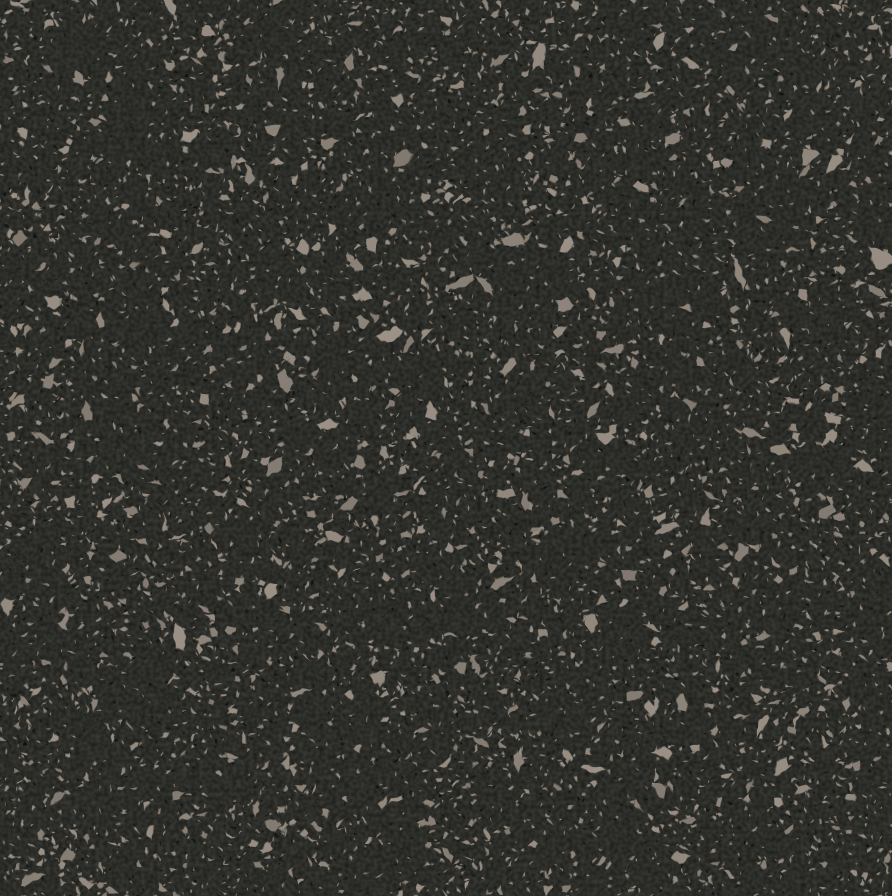
Reproduce this texture procedurally as a WebGL 2 fragment shader.

```glsl
#version 300 es
precision highp float;
precision highp int;

uniform vec2 u_resolution;
out vec4 fragColor;

// Colours
const vec3 BASE = vec3(0.172, 0.177, 0.158);
const vec3 PIT = vec3(0.065, 0.070, 0.062);
const vec3 CHIP_DULL = vec3(0.505, 0.472, 0.435);
const vec3 CHIP_PALE = vec3(0.610, 0.570, 0.530);

// Ground grain: cycles per canvas and strength
const float FINE_FREQ = 215.0;
const float COARSE_FREQ = 85.0;
const float FINE_GAIN = 0.075;
const float COARSE_GAIN = 0.025;

// Chip outlines and scatter
const int SIDES = 5;
const float EDGE = 0.0021;
const float RAGGED_FREQ = 120.0;
const float RAGGED = 0.0030;
const float MAX_STRETCH = 1.65;
const float CLUMP_FREQ = 11.0;
const float CLUMP = 0.8;
const float TAU = 6.2831853;

// Integer hash giving three values in 0..1
vec3 hash3(ivec3 key) {
  uvec3 v = uvec3(key) * 1664525u + 1013904223u;
  v.x += v.y * v.z; v.y += v.z * v.x; v.z += v.x * v.y;
  v ^= v >> 16u;
  v.x += v.y * v.z; v.y += v.z * v.x; v.z += v.x * v.y;
  return vec3(v >> 8u) / 16777216.0;
}

float cornerSlope(ivec2 corner, vec2 offset, int salt) {
  float a = TAU * hash3(ivec3(corner, salt)).x;
  return dot(vec2(cos(a), sin(a)), offset);
}

// Gradient noise, roughly -0.7..0.7
float gradientNoise(vec2 p, int salt) {
  ivec2 i = ivec2(floor(p));
  vec2 f = fract(p);
  vec2 u = f * f * f * (f * (f * 6.0 - 15.0) + 10.0);
  float a = cornerSlope(i, f, salt);
  float b = cornerSlope(i + ivec2(1, 0), f - vec2(1, 0), salt);
  float c = cornerSlope(i + ivec2(0, 1), f - vec2(0, 1), salt);
  float d = cornerSlope(i + ivec2(1, 1), f - vec2(1, 1), salt);
  return mix(mix(a, b, u.x), mix(c, d, u.x), u.y);
}

// Signed distance to an irregular, stretched convex shard
float shardDistance(vec2 q, float radius, float angle, float stretch, ivec3 key) {
  float c = cos(angle), s = sin(angle);
  q = mat2(c, -s, s, c) * q;
  vec2 squash = vec2(1.0 / stretch, stretch);
  float dist = -1.0;
  for (int i = 0; i < SIDES; i++) {
    vec3 h = hash3(key + ivec3(0, 0, 10 + i));
    float a = TAU * (float(i) + 0.8 * h.x) / float(SIDES);
    vec2 n = vec2(cos(a), sin(a)) * squash;
    float reach = radius * mix(0.45, 1.0, h.y);
    dist = max(dist, (dot(q, n) - reach) / length(n));
  }
  return dist;
}

// Lays one size class of shards over the colour
void scatter(inout vec3 color, vec2 p, float cells, float density, vec2 radii,
             vec3 dull, vec3 pale, float edge, int salt) {
  ivec2 home = ivec2(floor(p * cells));
  for (int y = -1; y <= 1; y++)
  for (int x = -1; x <= 1; x++) {
    ivec3 key = ivec3(home + ivec2(x, y), salt);
    vec3 place = hash3(key);
    vec3 form = hash3(key + ivec3(0, 0, 1));
    vec2 center = (vec2(key.xy) + place.xy) / cells;
    float radius = mix(radii.x, radii.y, form.x * form.x);
    if (place.z > density * 1.8 || distance(p, center) > 3.0 * radius + edge) continue;
    float chance = density * (1.0 + CLUMP * gradientNoise(center * CLUMP_FREQ, 7));
    if (place.z > chance) continue;
    float stretch = mix(1.0, MAX_STRETCH, form.z);
    float d = shardDistance(p - center, radius, TAU * form.y, stretch, key);
    float tone = hash3(key + ivec3(0, 0, 2)).x;
    color = mix(color, mix(dull, pale, tone), 1.0 - smoothstep(-0.5 * edge, 0.5 * edge, d));
  }
}

void main() {
  float side = min(u_resolution.x, u_resolution.y);
  vec2 p = gl_FragCoord.xy / side;
  float edge = max(EDGE, 1.1 / side);

  // Mottled dark ground
  float grain = FINE_GAIN * gradientNoise(p * FINE_FREQ, 1)
              + COARSE_GAIN * gradientNoise(p * COARSE_FREQ, 2);
  vec3 color = BASE + grain * vec3(1.0, 1.0, 0.95);

  // Small black pits
  scatter(color, p, 75.0, 0.32, vec2(0.0011, 0.0024), PIT, PIT * 1.4, edge, 100);

  // Pale chips with ragged outlines, from dust to large shards
  vec2 ragged = vec2(gradientNoise(p * RAGGED_FREQ, 3), gradientNoise(p * RAGGED_FREQ, 4));
  vec2 q = p + RAGGED * ragged;
  scatter(color, q, 95.0, 0.44, vec2(0.0012, 0.0028), CHIP_DULL, CHIP_PALE, edge, 200);
  scatter(color, q, 52.0, 0.42, vec2(0.0027, 0.0056), CHIP_DULL, CHIP_PALE, edge, 300);
  scatter(color, q, 27.0, 0.25, vec2(0.0055, 0.0110), CHIP_DULL, CHIP_PALE, edge, 400);

  fragColor = vec4(color, 1.0);
}
```
